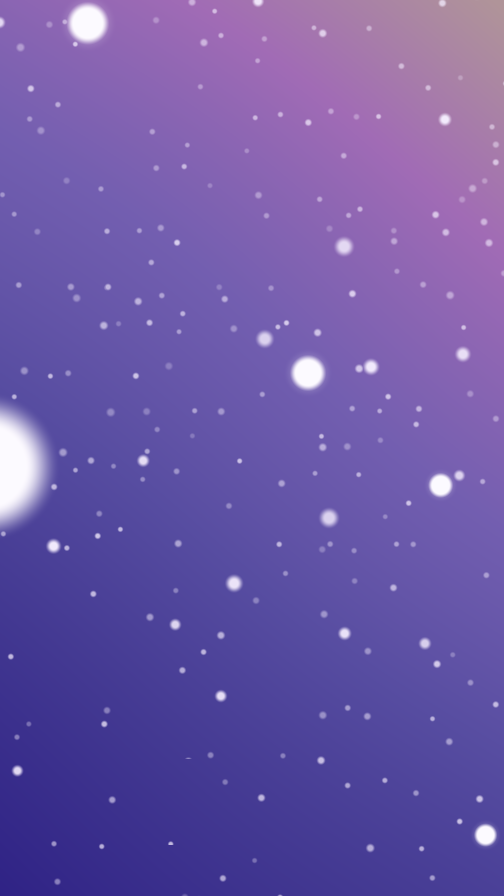
Reproduce this background procedurally as a Shadertoy shader.

```glsl
const vec2  GRADIENT_AXIS   = vec2(0.6, 0.8);
const float GRADIENT_LENGTH = 1.14;
const float GRADIENT_SWAY   = 0.012;
const int   STOP_COUNT      = 6;
const vec3  SKY_STOPS[STOP_COUNT] = vec3[](
    vec3(0.18, 0.13, 0.52), vec3(0.26, 0.22, 0.57), vec3(0.34, 0.30, 0.63),
    vec3(0.45, 0.37, 0.69), vec3(0.63, 0.42, 0.71), vec3(0.69, 0.58, 0.60));

const vec3  STAR_COLOR  = vec3(0.95, 0.92, 0.99);
const vec3  GLOW_COLOR  = vec3(0.99, 0.98, 1.0);
const vec2  MOON_CENTER = vec2(-0.016, 0.479);
const float MOON_RADIUS = 0.064;
const float MOON_BLUR   = 0.020;
const int   ORB_COUNT   = 4;
const float TAU         = 6.2831853;

vec3 hash3(vec2 cell, float seed) {
    vec3 q = fract(vec3(cell.xyx + seed) * vec3(0.1031, 0.1030, 0.0973));
    q += dot(q, q.yxz + 33.33);
    return fract((q.xxy + q.yzz) * q.zyx);
}

float softDisc(float dist, float radius, float blur) {
    return 1.0 - smoothstep(radius - blur, radius + blur, dist);
}

// Linear blend through evenly spaced colour stops
vec3 skyColor(vec2 p) {
    float sway = sin(p.x * 7.0 - p.y * 4.0) + sin(p.x * 5.0 + p.y * 9.0 + 2.0);
    float along = (dot(p, GRADIENT_AXIS) + GRADIENT_SWAY * sway) / GRADIENT_LENGTH;
    float pos = clamp(along, 0.0, 0.999) * float(STOP_COUNT - 1);
    int stop = int(pos);
    return mix(SKY_STOPS[stop], SKY_STOPS[stop + 1], fract(pos));
}

// One jittered star per cell, kept inside its own cell
float starLayer(vec2 p, float cellSize, float density, vec2 radii, vec2 glow, float seed) {
    vec2 cell = floor(p / cellSize);
    vec3 place = hash3(cell, seed);
    vec3 look = hash3(cell, seed + 57.0);
    float margin = 1.5 * radii.y / cellSize;
    vec2 center = (cell + mix(vec2(margin), vec2(1.0 - margin), place.xy)) * cellSize;
    float radius = mix(radii.x, radii.y, look.x * look.x);
    float present = step(place.z, density);
    return present * mix(glow.x, glow.y, look.y) * softDisc(length(p - center), radius, radius * 0.5);
}

// Large orbs strung along a wavy diagonal
float orbs(vec2 p) {
    float light = 0.0;
    for (int i = 0; i < ORB_COUNT; i++) {
        float k = float(i);
        float phase = TAU * k / 6.0;
        vec2 center = vec2(0.098 + 0.148 * k + 0.113 * sin(phase),
                           0.974 - 0.302 * k - 0.102 * sin(2.0 * phase));
        float radius = 0.016 + 0.005 * cos(1.2 * k);
        float dist = length(p - center);
        light = max(light, softDisc(dist, radius, radius * 0.25));
        light = max(light, 0.2 * softDisc(dist, radius * 1.15, radius * 0.4));
    }
    return light;
}

void mainImage(out vec4 fragColor, in vec2 fragCoord) {
    vec2 p = fragCoord / iResolution.y;
    vec3 color = skyColor(p);

    // Scattered stars, sparser toward the bottom
    float thinning = mix(0.7, 1.15, smoothstep(0.0, 0.6, p.y));
    float stars = starLayer(p, 0.047, 0.36 * thinning, vec2(0.0027, 0.0042), vec2(0.35, 0.8), 3.0);
    stars = max(stars, starLayer(p + 0.013, 0.039, 0.24 * thinning, vec2(0.0025, 0.0038), vec2(0.25, 0.75), 19.0));
    stars = max(stars, starLayer(p + 0.031, 0.120, 0.42, vec2(0.0050, 0.0085), vec2(0.8, 1.0), 41.0));
    color = mix(color, STAR_COLOR, stars);

    // Bright foreground lights
    float moon = softDisc(length(p - MOON_CENTER), MOON_RADIUS, MOON_BLUR);
    color = mix(color, GLOW_COLOR, max(orbs(p), moon));

    fragColor = vec4(color, 1.0);
}
```
